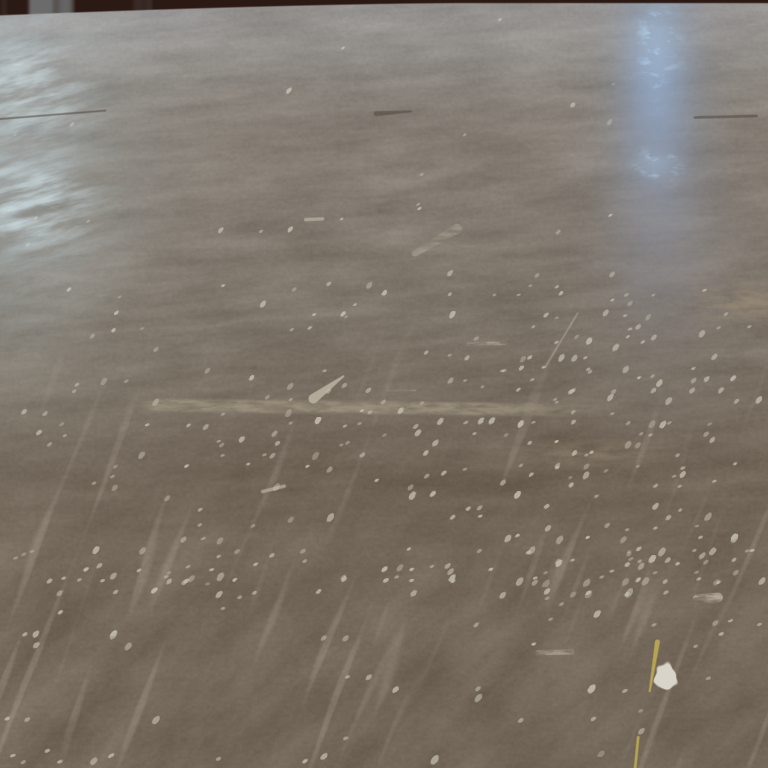
Give the GLSL for this texture, as a WebGL 2 fragment shader.

```glsl
#version 300 es
precision highp float;
// Worn concrete hall floor with paint specks, scratches and two window reflections.
uniform vec2 u_resolution;
out vec4 fragColor;

vec2 hash2(vec2 p) {
  vec3 q = fract(p.xyx * vec3(0.1031, 0.1030, 0.0973));
  q += dot(q, q.yzx + 33.33);
  return fract((q.xx + q.yz) * q.zy);
}

float corner(vec2 cell, vec2 offset) {
  return dot(hash2(cell + 57.0) * 2.0 - 1.0, offset);
}

// Gradient noise, roughly -0.7 to 0.7
float noise(vec2 p) {
  vec2 i = floor(p), f = p - i, e = vec2(1, 0);
  vec2 u = f * f * f * (f * (f * 6.0 - 15.0) + 10.0);
  return mix(mix(corner(i, f), corner(i + e, f - e), u.x),
             mix(corner(i + e.yx, f - e.yx), corner(i + 1.0, f - 1.0), u.x), u.y);
}

float fbm(vec2 p) {
  float sum = 0.0, amp = 0.6;
  for (int i = 0; i < 4; i++) {
    sum += amp * noise(p);
    p = p * 2.03 + 17.3;
    amp *= 0.55;
  }
  return sum;
}

vec2 turn(vec2 p, float a) {
  return vec2(cos(a) * p.x + sin(a) * p.y, cos(a) * p.y - sin(a) * p.x);
}

float blob(vec2 p, vec2 centre, vec2 radius) {
  vec2 d = (p - centre) / radius;
  return exp(-dot(d, d));
}

// Soft segment whose half width runs from w.x to w.y
float stroke(vec2 p, vec2 a, vec2 b, vec2 w) {
  vec2 d = b - a;
  float t = clamp(dot(p - a, d) / dot(d, d), 0.0, 1.0);
  float r = mix(w.x, w.y, t);
  return 1.0 - smoothstep(r - 0.001, r + 0.0015, length(p - a - d * t));
}

// Scattered paint chips, denser in the trodden clusters
float chips(vec2 p) {
  float sum = 0.0;
  for (int i = 0; i < 3; i++) {
    vec2 grid = vec2(30, 38) * (1.0 + 0.45 * float(i));
    vec2 cell = floor(p * grid), c = (cell + 0.5) / grid;
    vec2 h = hash2(cell + 91.0 * float(i)), k = hash2(cell + 311.0 + 7.0 * float(i));
    float density = 0.01 + 0.09 * blob(c, vec2(0.6, 0.38), vec2(0.6, 0.2))
      + 0.36 * blob(c, vec2(0.84, 0.26), vec2(0.12, 0.05))
      + 0.22 * blob(c, vec2(0.56, 0.25), vec2(0.04, 0.03))
      + 0.2 * blob(c, vec2(0.2, 0.25), vec2(0.2, 0.03))
      + 0.16 * blob(c, vec2(0.78, 0.52), vec2(0.15, 0.08))
      + 0.12 * blob(c, vec2(0.4, 0.45), vec2(0.2, 0.03));
    vec2 d = turn(p - (cell + 0.3 + 0.4 * k) / grid, 0.35 + 0.6 * h.y);
    float size = mix(0.0022, 0.005, h.y * h.y) * (1.1 - 0.5 * p.y);
    float r = length(d * vec2(0.75, 1.3)) + 0.0012 * noise(p * 260.0);
    sum += step(h.x, density) * (0.45 + 0.55 * k.y)
      * (1.0 - smoothstep(size - 0.001, size + 0.0013, r));
  }
  return min(sum, 1.0);
}

void main() {
  vec2 p = gl_FragCoord.xy / u_resolution;

  // Concrete: brown near, pale grey far
  vec3 col = mix(vec3(0.45, 0.405, 0.35), vec3(0.52, 0.49, 0.455), smoothstep(0.3, 0.85, p.y));
  col = mix(col, vec3(0.58, 0.57, 0.56), smoothstep(0.82, 1.0, p.y));
  col += vec3(0.035, 0.045, 0.05) * smoothstep(0.4, 0.0, p.x) * smoothstep(0.2, 0.7, p.y);
  col -= 0.025 * blob(p, vec2(0.6, 0.37), vec2(0.35, 0.07));

  // Stains: wiped diagonally near, flattened by perspective far
  float near = fbm(turn(p, 0.75) * vec2(7, 18));
  float far = fbm(turn(p, 0.08) * vec2(8, 42));
  col += 0.11 * mix(near, far, smoothstep(0.1, 0.6, p.y)) + 0.05 * fbm(p * vec2(5, 9) + 4.0);
  col += 0.022 * noise(p * vec2(110, 170)) + 0.02 * noise(p * 260.0);
  col += 0.07 * smoothstep(0.2, 0.5, noise(turn(p, 1.2) * vec2(5, 60))) * smoothstep(0.65, 0.3, p.y);

  // Left window reflection, broken into tilted streaks
  float ripple = fbm(turn(p, 0.25) * vec2(11, 55));
  float left = blob(p, vec2(0.0, 0.79), vec2(0.13, 0.2));
  float core = blob(p, vec2(0.04, 0.735), vec2(0.075, 0.055)) + blob(p, vec2(0.03, 0.89), vec2(0.07, 0.06));
  col = mix(col, vec3(0.67, 0.73, 0.75), clamp(left * (0.55 + 0.7 * ripple), 0.0, 1.0));
  col = mix(col, vec3(0.83, 0.89, 0.91), clamp(core * (0.3 + 1.9 * ripple), 0.0, 0.95));

  // Right window reflection, a blue column with glints
  float column = blob(p, vec2(0.855, 0.88), vec2(0.05, 0.15));
  float glint = smoothstep(0.0, 0.4, fbm(p * vec2(40, 85)));
  float hot = blob(p, vec2(0.855, 0.94), vec2(0.026, 0.06)) + blob(p, vec2(0.855, 0.785), vec2(0.03, 0.018));
  col = mix(col, vec3(0.56, 0.66, 0.80), 0.75 * column);
  col = mix(col, vec3(0.56, 0.57, 0.63), 0.35 * blob(p, vec2(0.86, 0.7), vec2(0.08, 0.16)));
  col = mix(col, vec3(0.72, 0.85, 0.97), min(hot, 1.0) * (0.25 + 0.6 * glint));

  // Faded floor line and tan patches
  vec3 paint = vec3(0.74, 0.71, 0.64);
  float wear = smoothstep(-0.3, 0.25, fbm(p * vec2(28, 110)));
  float line = smoothstep(0.011, 0.005, abs(p.y - 0.475 + 0.012 * p.x))
    * smoothstep(0.17, 0.21, p.x) * smoothstep(0.86, 0.6, p.x);
  col = mix(col, vec3(0.62, 0.58, 0.50), line * (0.25 + 0.6 * wear));
  float patches = blob(p, vec2(0.97, 0.605), vec2(0.055, 0.022)) + 0.6 * blob(p, vec2(0.76, 0.41), vec2(0.09, 0.014));
  col = mix(col, vec3(0.60, 0.54, 0.46), patches * wear * 0.8);

  // Scratches, smears and cracks
  float marks = stroke(p, vec2(0.408, 0.481), vec2(0.447, 0.51), vec2(0.006, 0.001));
  marks += 0.5 * stroke(p, vec2(0.71, 0.522), vec2(0.752, 0.592), vec2(0.001));
  marks += 0.5 * wear * stroke(p, vec2(0.54, 0.67), vec2(0.595, 0.702), vec2(0.004, 0.006));
  marks += wear * stroke(p, vec2(0.61, 0.552), vec2(0.657, 0.553), vec2(0.002));
  marks += 0.6 * wear * stroke(p, vec2(0.505, 0.493), vec2(0.54, 0.493), vec2(0.002));
  marks += 0.8 * stroke(p, vec2(0.342, 0.36), vec2(0.37, 0.367), vec2(0.002));
  marks += 0.8 * stroke(p, vec2(0.398, 0.714), vec2(0.42, 0.715), vec2(0.002));
  marks += 0.7 * wear * stroke(p, vec2(0.7, 0.15), vec2(0.745, 0.151), vec2(0.003));
  marks += wear * stroke(p, vec2(0.908, 0.22), vec2(0.935, 0.222), vec2(0.006));
  col = mix(col, paint, 0.85 * clamp(marks, 0.0, 1.0));
  float cracks = stroke(p, vec2(0.0, 0.845), vec2(0.137, 0.856), vec2(0.001))
    + stroke(p, vec2(0.49, 0.852), vec2(0.535, 0.855), vec2(0.003, 0.001))
    + stroke(p, vec2(0.905, 0.847), vec2(0.985, 0.849), vec2(0.0015));
  col = mix(col, vec3(0.33, 0.29, 0.26), 0.6 * cracks);

  // Paint chips, spill and yellow drips
  col = mix(col, vec3(0.78, 0.76, 0.70), 0.85 * chips(p));
  float spill = length((p - vec2(0.867, 0.118)) * vec2(1.1, 0.8)) + 0.012 * noise(p * 75.0);
  col = mix(col, vec3(0.85, 0.83, 0.79), smoothstep(0.017, 0.013, spill));
  float drips = stroke(p, vec2(0.846, 0.1), vec2(0.856, 0.164), vec2(0.001, 0.003))
    + stroke(p, vec2(0.827, 0.0), vec2(0.831, 0.04), vec2(0.0015));
  col = mix(col, vec3(0.76, 0.68, 0.32), 0.85 * drips);

  // Dark far wall above the gently bowed floor edge
  float edge = 0.996 - 0.016 * pow(1.0 - min(p.x / 0.6, 1.0), 1.5);
  vec3 wall = mix(vec3(0.17, 0.10, 0.08), vec3(0.42, 0.42, 0.42), smoothstep(0.25, 0.4, noise(vec2(p.x * 26.0, 3.5))));
  col = mix(col, wall, smoothstep(edge - 0.0015, edge + 0.0015, p.y));
  fragColor = vec4(clamp(col, 0.0, 1.0), 1.0);
}
```
